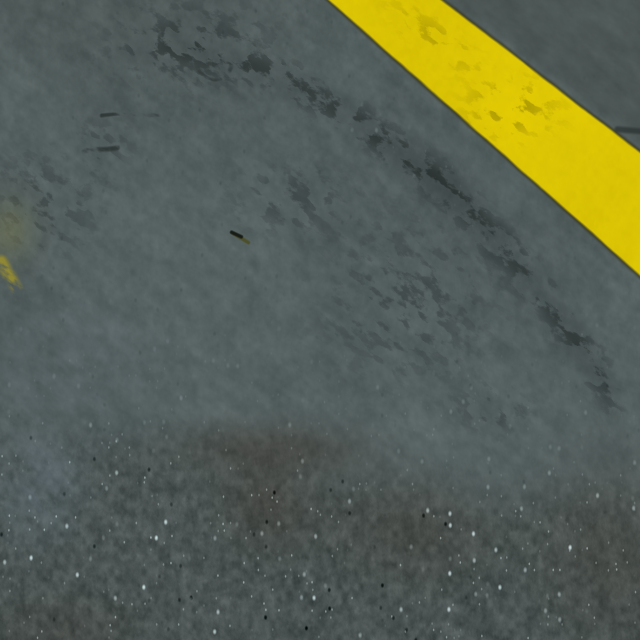
This texture is drawn by a Shadertoy shader. Its source:

```glsl
// Worn grey asphalt with a diagonal yellow painted stripe, a curved dark scuff trail and fine grit.
#define ASPHALT vec3(0.328, 0.372, 0.372)
#define ROUGH vec3(0.280, 0.314, 0.306)
#define TAR vec3(0.165, 0.190, 0.190)
#define PAINT vec3(0.860, 0.770, 0.015)
#define RUST vec3(0.265, 0.262, 0.240)
#define HAZE vec3(0.400, 0.460, 0.500)
#define GRAIN 0.065
#define TRAIL_WIDTH 0.026
#define EDGE_SOFT 0.0016

float hash(vec2 p) {
    return fract(sin(dot(p, vec2(127.1, 311.7))) * 43758.55);
}

float noise(vec2 p) {
    vec2 i = floor(p), f = fract(p);
    f = f * f * (3.0 - 2.0 * f);
    return mix(mix(hash(i), hash(i + vec2(1, 0)), f.x),
               mix(hash(i + vec2(0, 1)), hash(i + vec2(1, 1)), f.x), f.y);
}

float fbm(vec2 p) {
    float sum = 0.0, amp = 0.53;
    for (int i = 0; i < 4; i++) {
        sum += amp * noise(p);
        p = mat2(1.6, 1.2, -1.2, 1.6) * p + 7.3;
        amp *= 0.5;
    }
    return sum;
}

// Soft elliptical patch, one at its centre
float patchAt(vec2 p, vec2 centre, vec2 radius) {
    vec2 d = (p - centre) / radius;
    return exp(-dot(d, d));
}

float segment(vec2 p, vec2 a, vec2 b) {
    vec2 d = b - a;
    return length(p - a - d * clamp(dot(p - a, d) / dot(d, d), 0.0, 1.0));
}

// Thin broken mark between two points
float scratch(vec2 p, vec2 a, vec2 b, float width) {
    return 1.0 - smoothstep(width * 0.3, width * 1.5, segment(p, a, b));
}

// Sparse round specks, one candidate per cell
float specks(vec2 p, float cells, float density) {
    vec2 id = floor(p * cells);
    vec2 offset = 0.25 + 0.5 * vec2(hash(id + 3.1), hash(id + 8.7));
    float d = length((fract(p * cells) - offset) * vec2(1.2, 0.8));
    return step(1.0 - density, hash(id + 5.3)) * hash(id + 1.9) * smoothstep(0.25, 0.03, d);
}

void mainImage(out vec4 fragColor, in vec2 fragCoord) {
    vec2 uv = fragCoord / iResolution.xy;
    float soft = EDGE_SOFT + 0.7 / iResolution.y;

    // Noise fields: broad tone, slanted streaks and fine grit
    vec2 slant = mat2(0.8, 0.6, -0.6, 0.8) * uv;
    slant = vec2(0.8 * uv.x - 0.6 * uv.y, 0.6 * uv.x + 0.8 * uv.y);
    float broad = fbm(uv * 6.0);
    float streak = fbm(slant * vec2(28.0, 62.0));
    float grit = fbm(uv * vec2(115.0, 85.0));
    float crumbs = smoothstep(0.50, 0.68, fbm(slant * vec2(48.0, 85.0) + 4.0));
    vec2 warped = uv + 0.035 * (vec2(broad, fbm(uv * 9.0 + 20.0)) - 0.5);

    // Smooth upper ground and rough lower ground
    float border = 0.325 - 0.085 * smoothstep(0.2, 0.75, uv.x);
    float rough = 1.0 - smoothstep(-0.08, 0.05, warped.y - border);
    vec3 col = mix(ASPHALT, ROUGH, rough * (0.55 + 0.5 * broad));
    col *= 1.0 + 0.16 * (broad - 0.5);
    col = mix(col, ROUGH, 0.4 * patchAt(uv, vec2(0.12, 1.0), vec2(0.35, 0.12)));
    col += GRAIN * (streak - 0.5) + GRAIN * (0.8 + 1.7 * rough) * (grit - 0.5);

    // Brown stains along the border and bluish haze at the left
    float stain = patchAt(warped, vec2(0.43, 0.295), vec2(0.13, 0.035))
                + patchAt(warped, vec2(0.42, 0.21), vec2(0.06, 0.06))
                + 0.7 * patchAt(warped, vec2(0.64, 0.17), vec2(0.12, 0.07))
                + 0.7 * patchAt(warped, vec2(0.96, 0.13), vec2(0.10, 0.13))
                + 0.6 * patchAt(warped, vec2(0.09, 0.02), vec2(0.10, 0.05));
    col = mix(col, RUST * (0.8 + 0.4 * grit), min(stain, 1.0) * 0.65);
    float haze = patchAt(uv, vec2(0.06, 0.24), vec2(0.07, 0.08))
               + 0.35 * patchAt(uv, vec2(0.08, 0.43), vec2(0.17, 0.10));
    col = mix(col, HAZE, haze * 0.75 * streak);

    // Curved scuff trail, measured across a parabola
    float t = uv.x - 0.2;
    float across = (uv.y - 0.93 + 0.95 * t * t) / sqrt(1.0 + 3.6 * t * t);
    across += 0.03 * (broad - 0.5);
    float along = smoothstep(0.16, 0.30, uv.x) * (1.0 - smoothstep(0.93, 1.0, uv.x));
    float core = exp(-pow(across / TRAIL_WIDTH, 2.0)) * along;
    float dense = patchAt(uv, vec2(0.67, 0.74), vec2(0.13, 0.12))
                + 0.6 * patchAt(uv, vec2(0.89, 0.45), vec2(0.05, 0.05));
    col = mix(col, TAR, core * (0.12 + 0.25 * dense + 0.55 * crumbs));

    // Pitted areas
    float pits = 0.55 * patchAt(uv, vec2(0.64, 0.53), vec2(0.12, 0.12))
               + 0.55 * patchAt(uv, vec2(0.45, 0.69), vec2(0.09, 0.05))
               + 0.65 * patchAt(uv, vec2(0.30, 0.93), vec2(0.13, 0.07))
               + 0.55 * patchAt(uv, vec2(0.07, 0.68), vec2(0.08, 0.08))
               + 0.60 * patchAt(uv, vec2(0.77, 0.36), vec2(0.05, 0.03))
               + 0.40 * patchAt(uv, vec2(0.16, 0.77), vec2(0.05, 0.04));
    col = mix(col, TAR, min(pits, 1.0) * crumbs * 0.75);

    // Cracks, a curled mark and a small dark chip with an olive tail
    float cracks = scratch(warped, vec2(0.15, 0.814), vec2(0.26, 0.819), 0.003)
                 + scratch(warped, vec2(0.13, 0.763), vec2(0.18, 0.765), 0.004);
    float curl = abs(length(uv - vec2(0.335, 0.903)) - 0.027);
    cracks += (1.0 - smoothstep(0.001, 0.005, curl)) * smoothstep(0.905, 0.885, uv.y);
    col = mix(col, TAR, min(cracks, 1.0) * smoothstep(0.3, 0.6, streak) * 0.8);
    col = mix(col, vec3(0.30, 0.31, 0.16), scratch(uv, vec2(0.365, 0.635), vec2(0.388, 0.621), 0.003));
    col = mix(col, vec3(0.09, 0.11, 0.09), scratch(uv, vec2(0.362, 0.637), vec2(0.377, 0.630), 0.003));

    // Pale and dark grit
    float glint = rough + 0.3 * smoothstep(0.6, 0.3, uv.y) + 0.7 * core * dense;
    col += vec3(0.36, 0.39, 0.40) * glint * (specks(uv, 52.0, 0.10) + 0.6 * specks(uv + 0.37, 95.0, 0.12));
    col -= 0.22 * (0.2 + rough) * specks(uv + 0.71, 60.0, 0.07);

    // Faded paint remnants at the left edge
    float remnant = scratch(warped, vec2(0.0, 0.585), vec2(0.026, 0.535), 0.010) * smoothstep(0.34, 0.55, streak);
    remnant += 0.22 * patchAt(uv, vec2(0.015, 0.64), vec2(0.035, 0.045));
    col = mix(col, vec3(0.62, 0.57, 0.16), min(remnant, 1.0) * 0.8);

    // Painted stripe between two nearly parallel lines, with a dark rim
    float lower = (uv.y - 1.0 + 0.885 * (uv.x - 0.514)) * 0.749;
    float upper = (1.0 - 0.768 * (uv.x - 0.690) - uv.y) * 0.793;
    col = mix(col, ROUGH * (0.9 + 0.2 * streak), 0.65 * smoothstep(0.0, -0.02, upper));
    col = mix(col, TAR, 0.7 * scratch(uv, vec2(0.965, 0.798), vec2(1.0, 0.795), 0.005));
    float inside = min(lower, upper) + 0.002 * (streak - 0.5);
    col = mix(col, vec3(0.20, 0.19, 0.08), 0.75 * smoothstep(-0.007, 0.0, inside));
    float wear = patchAt(uv, vec2(0.80, 0.83), vec2(0.06, 0.04))
               + 0.6 * patchAt(slant, vec2(-0.02, 1.16), vec2(0.08, 0.025));
    vec3 paint = PAINT * (0.97 + 0.07 * broad + 0.04 * (grit - 0.5));
    paint *= 1.0 - 0.25 * wear * crumbs;
    col = mix(col, paint, smoothstep(-soft, soft, inside));

    fragColor = vec4(clamp(col, 0.0, 1.0), 1.0);
}
```
